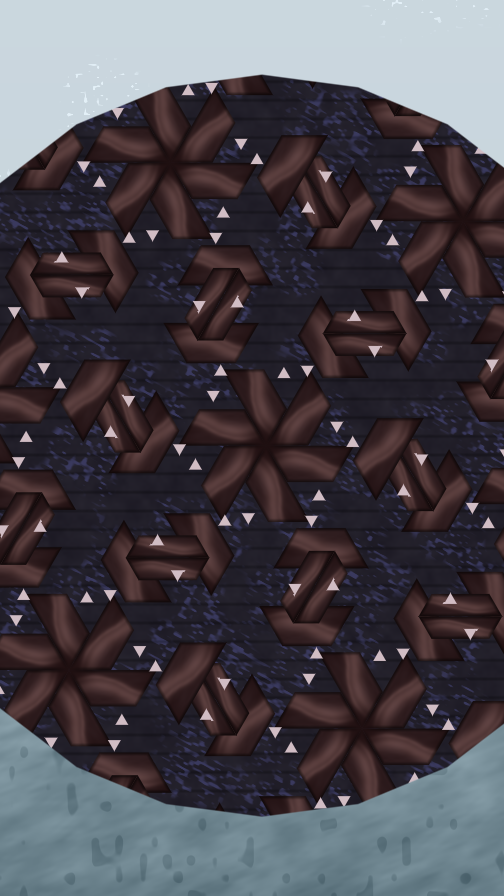
Write a Shadertoy shader that draws this pattern.

```glsl
const float SIXTH = 1.0471976;
const vec3 SKY = vec3(0.79, 0.84, 0.87);
const vec3 WATER = vec3(0.45, 0.54, 0.58);
const vec3 MAROON = vec3(0.13, 0.065, 0.07);
const vec3 COPPER = vec3(0.43, 0.30, 0.29);
const vec3 SLATE = vec3(0.13, 0.12, 0.16);
const vec3 INDIGO = vec3(0.25, 0.25, 0.42);
const vec3 PEARL = vec3(0.82, 0.74, 0.77);

float hash(vec2 p) {
    p = fract(p * vec2(0.1031, 0.1173));
    p += dot(p, p.yx + 33.33);
    return fract((p.x + p.y) * p.x * 7.31);
}

float noise(vec2 p) {
    vec2 i = floor(p), f = fract(p);
    f = f * f * (3.0 - 2.0 * f);
    return mix(mix(hash(i), hash(i + vec2(1, 0)), f.x),
               mix(hash(i + vec2(0, 1)), hash(i + vec2(1, 1)), f.x), f.y);
}

float fbm(vec2 p) {
    return 0.55 * noise(p) + 0.3 * noise(p * 2.1 + 7.0) + 0.15 * noise(p * 4.3 + 3.0);
}

vec2 turn(vec2 p, float a) {
    float c = cos(a), s = sin(a);
    return vec2(c * p.x - s * p.y, s * p.x + c * p.y);
}

// Regular polygon with a vertex at the top; negative inside
float polygon(vec2 p, float radius, float sides) {
    float wedge = 6.2831853 / sides;
    float a = mod(atan(p.x, p.y), wedge) - 0.5 * wedge;
    return length(p) * cos(a) - radius * cos(0.5 * wedge);
}

// Trapezoid blade hanging below the segment from 0 to len
vec3 blade(vec3 under, vec2 p, float len, float width, float px) {
    float ends = min(p.x, len - p.x) * 0.866 + p.y * 0.5;
    float inside = min(min(-p.y, p.y + width), ends);
    float u = p.x / len, v = -p.y / width;
    float bend = 0.62 - 0.22 * sin(u * 5.0) + 0.12 * (noise(p * 14.0) - 0.5);
    float streak = exp(-pow((v - bend) * 4.2, 2.0));
    float vein = exp(-pow((v - bend + 0.22) * 14.0, 2.0));
    float fade = smoothstep(0.0, 0.35, u) * smoothstep(1.05, 0.7, u);
    vec3 col = mix(MAROON, COPPER, (0.65 * streak + 0.3 * vein) * (0.25 + 0.75 * fade));
    col += vec3(0.06, 0.055, 0.06) * fade * fbm(p * vec2(12.0, 35.0));
    col *= 0.5 + 0.5 * smoothstep(0.0, 0.014, inside);
    return mix(under, col, smoothstep(-px, px, inside));
}

// Small bright triangle
vec3 spark(vec3 under, vec2 p, float px) {
    return mix(under, PEARL, smoothstep(px, -px, polygon(p, 0.025, 3.0)));
}

// Nearest point of a slanted hexagonal lattice with unit spacing
vec2 nearestCell(vec2 p) {
    vec2 a = vec2(0.9806, -0.196), b = turn(a, SIXTH);
    float area = a.x * b.y - a.y * b.x;
    vec2 base = floor(vec2(p.x * b.y - p.y * b.x, a.x * p.y - a.y * p.x) / area);
    vec2 best = vec2(9.0);
    for (int k = 0; k < 4; k++) {
        vec2 id = base + vec2(k & 1, k >> 1);
        vec2 q = p - id.x * a - id.y * b;
        if (dot(q, q) < dot(best, best)) best = q;
    }
    return best;
}

vec3 rosettes(vec2 p, float px) {
    // Woven ground between the blades
    float weave = noise(turn(p, 0.5) * vec2(55.0, 110.0));
    float patches = smoothstep(0.35, 0.6, noise(p * 9.0));
    vec3 col = SLATE + vec3(0.05) * (fbm(p * 20.0) - 0.5);
    col = mix(col, INDIGO, patches * smoothstep(0.5, 0.9, weave) * 0.8);
    col *= 0.75 + 0.25 * smoothstep(0.0, 0.15, abs(fract(p.y * 16.0) - 0.5));

    vec2 q = nearestCell(p);
    // Blades around the threefold and twofold centres
    for (int k = 0; k < 6; k++) {
        vec2 s = turn(q, float(k) * SIXTH);
        vec2 mid = turn(s - vec2(0.49, -0.098), SIXTH);
        col = blade(col, mid + vec2(0.14, 0.0), 0.28, 0.075, px);
        col = blade(col, vec2(0.14, 0.0) - mid, 0.28, 0.075, px);
        for (int j = 0; j < 3; j++) {
            vec2 t = turn(s - vec2(0.434, -0.381), float(j) * 2.0 * SIXTH);
            col = blade(col, vec2(-0.09, -0.03) - t, 0.32, 0.135, px);
        }
    }
    // Main six-bladed wheel and its sparks
    for (int k = 0; k < 6; k++) {
        vec2 s = turn(q, float(k) * SIXTH);
        col = blade(col, s, 0.295, 0.122, px);
        col = spark(col, s - vec2(0.29, 0.008), px);
        col = spark(col, s - vec2(0.46, -0.154), px);
        col = spark(col, vec2(0.518, -0.038) - s, px);
        col = spark(col, s - vec2(0.177, -0.171), px);
    }
    return mix(col, MAROON, 0.8 * exp(-dot(q, q) * 450.0));
}

vec3 backdrop(vec2 p) {
    vec3 sky = SKY + 0.025 * (p.y - 0.9);
    float flecks = smoothstep(0.83, 0.92, noise(p * vec2(210.0, 290.0)));
    sky += 0.1 * flecks * smoothstep(0.6, 0.75, noise(p * 9.0 + 4.0));
    float ripple = fbm(turn(p, -0.35) * vec2(22.0, 55.0));
    vec3 water = WATER + 0.16 * (ripple - 0.5) + 0.45 * (p.y - 0.1);
    water -= 0.07 * smoothstep(0.76, 0.85, noise(p * vec2(75.0, 50.0)));
    return mix(water, sky, smoothstep(0.25, 0.65, p.y));
}

void mainImage(out vec4 fragColor, in vec2 fragCoord) {
    vec2 p = fragCoord / iResolution.y;
    float px = 1.0 / iResolution.y;
    vec2 disc = p - vec2(0.2925, 0.5026);
    float edge = polygon(disc, 0.414, 24.0);
    vec2 wheel = (p - vec2(0.297, 0.5026)) * 3.0;
    vec3 col = mix(rosettes(wheel, 2.0 * px), backdrop(p), smoothstep(-px, px, edge));
    fragColor = vec4(col, 1.0);
}
```
